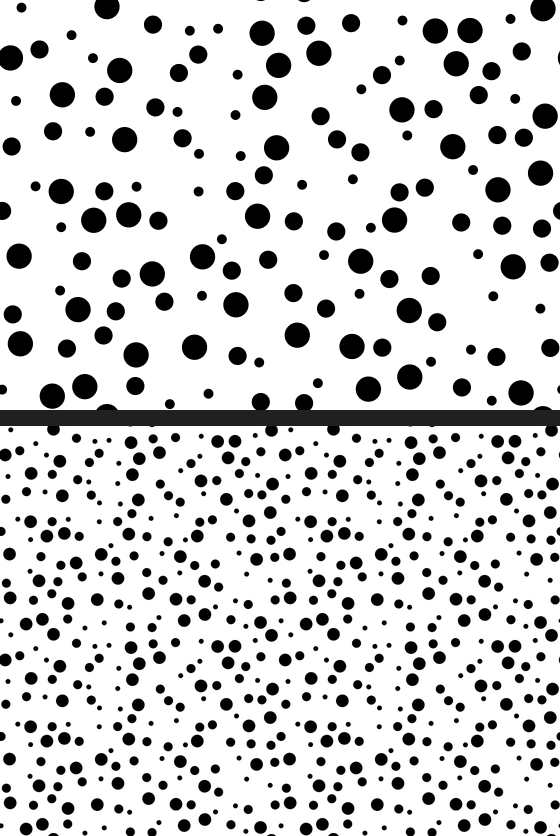
Top, the tile; bottom, the same tile 2 across and 2 down.
Reproduce this pattern procedurally as a Shadertoy shader.

```glsl
// Scattered black dots in three sizes on white, tiling on all four sides.
// Each cell of a wrapped, staggered grid holds one jittered dot; two passes
// of mutual repulsion then keep the dots apart.

// Lengths are fractions of the canvas height
const vec2  GRID = vec2(14.0, 10.0);   // whole repeats; rows must be even
const float JITTER = 0.72;             // random offset, in cells
const float STAGGER = 0.25;            // sideways shift of alternate rows, in cells
const float RADIUS_SMALL = 0.0120;
const float RADIUS_MEDIUM = 0.0221;
const float RADIUS_LARGE = 0.0308;
const float SHARE_SMALL = 0.30;
const float SHARE_MEDIUM = 0.40;
const float MIN_GAP = 0.021;           // white space kept between dots
const float MAX_PUSH = 0.02;           // largest move in one pass
const vec2  SIZE_STEP = vec2(0.7549, 0.5698); // spreads the sizes evenly
const float SIZE_NOISE = 0.3;
const vec3  PAPER = vec3(1.0);
const vec3  INK = vec3(0.0);

// Integer hash giving two values in 0..1
vec2 hash2(vec2 cell, uint salt) {
    uvec2 v = uvec2(cell) + uvec2(salt, salt * 7u);
    v = v * 1664525u + 1013904223u;
    v.x += v.y * 1664525u;
    v.y += v.x * 1664525u;
    v ^= v >> 16u;
    v.x += v.y * 1664525u;
    v.y += v.x * 1664525u;
    v ^= v >> 16u;
    return vec2(v & 65535u) / 65536.0;
}

vec2 cellSize() {
    return vec2(iResolution.x / iResolution.y, 1.0) / GRID;
}

float dotRadius(vec2 cell) {
    vec2 id = mod(cell, GRID);
    float pick = fract(dot(id, SIZE_STEP) + SIZE_NOISE * hash2(id, 31u).x);
    if (pick < SHARE_SMALL) return RADIUS_SMALL;
    return pick < SHARE_SMALL + SHARE_MEDIUM ? RADIUS_MEDIUM : RADIUS_LARGE;
}

// Starting place of a dot
vec2 seedPoint(vec2 cell) {
    float shift = STAGGER * (2.0 * mod(cell.y, 2.0) - 1.0);
    vec2 jitter = JITTER * (hash2(mod(cell, GRID), 5u) - 0.5);
    return (cell + 0.5 + vec2(shift, 0.0) + jitter) * cellSize();
}

// Half of the move that separates two dots lying too close
vec2 repel(vec2 away, float reach) {
    float gap = length(away);
    return away / max(gap, 1e-4) * 0.5 * max(reach - gap, 0.0);
}

vec2 limitPush(vec2 push) {
    return push * min(1.0, MAX_PUSH / max(length(push), 1e-5));
}

// First repulsion pass
vec2 spreadPoint(vec2 cell) {
    vec2 here = seedPoint(cell), push = vec2(0.0);
    float reach = dotRadius(cell) + MIN_GAP;
    for (int j = -1; j <= 1; j++)
    for (int i = -1; i <= 1; i++) {
        vec2 other = cell + vec2(i, j);
        push += repel(here - seedPoint(other), reach + dotRadius(other));
    }
    // The dot itself adds nothing: its direction is zero
    return here + limitPush(push);
}

// Second repulsion pass
vec2 dotCenter(vec2 cell) {
    vec2 here = spreadPoint(cell), push = vec2(0.0);
    float reach = dotRadius(cell) + MIN_GAP;
    for (int j = -1; j <= 1; j++)
    for (int i = -1; i <= 1; i++) {
        vec2 other = cell + vec2(i, j);
        push += repel(here - spreadPoint(other), reach + dotRadius(other));
    }
    return here + limitPush(push);
}

void mainImage(out vec4 fragColor, in vec2 fragCoord) {
    float pixel = 1.0 / iResolution.y;
    vec2 p = fragCoord * pixel;
    vec2 home = floor(p / cellSize());

    // Signed distance to the nearest dot, skipping those out of reach
    float dist = 1.0;
    float range = RADIUS_LARGE + 2.0 * MAX_PUSH + pixel;
    for (int j = -1; j <= 1; j++)
    for (int i = -1; i <= 1; i++) {
        vec2 cell = home + vec2(i, j);
        if (distance(p, seedPoint(cell)) > range) continue;
        dist = min(dist, distance(p, dotCenter(cell)) - dotRadius(cell));
    }

    // One pixel wide smooth edge
    float coverage = clamp(0.5 - dist / pixel, 0.0, 1.0);
    fragColor = vec4(mix(PAPER, INK, coverage), 1.0);
}
```
